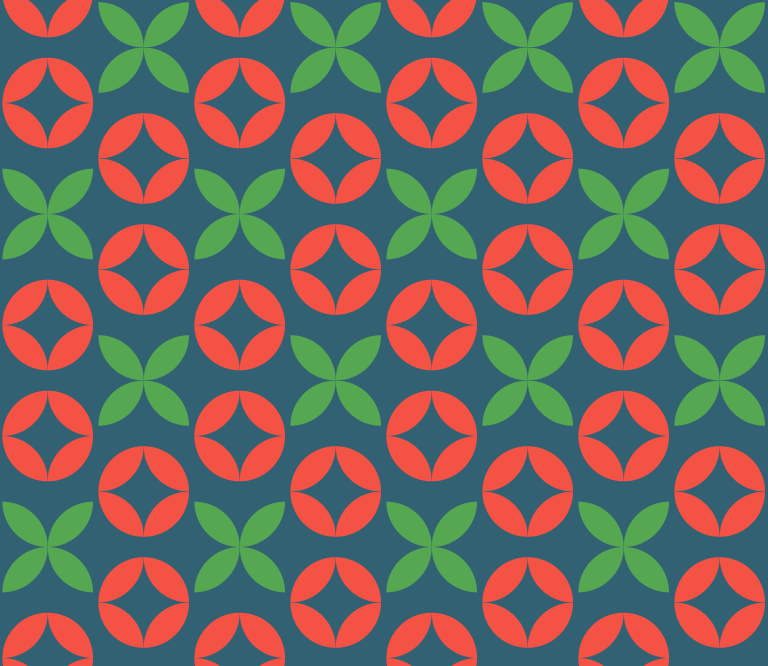
Write a Shadertoy shader that draws this pattern.

```glsl
const vec2 GRID = vec2(8.0, 6.0);       // columns and motifs per column
const float RADIUS = 0.472;             // in column widths
const float CENTRE_X = 0.497;           // motif centre inside its column
const float FIRST_ROW = 0.072;          // height of the lowest row centre, in rows
const float FLOWER_ROW = 1.0;           // row of the first flower in even columns
const float FLOWER_PERIOD = 3.0;        // rows from one flower to the next
const float COLUMN_SHIFT = 1.5;         // rise of odd columns, in rows
const vec3 BACKGROUND = vec3(0.196, 0.38, 0.45);
const vec3 RING_COLOUR = vec3(0.953, 0.322, 0.267);
const vec3 FLOWER_COLOUR = vec3(0.333, 0.655, 0.318);

// Overlap of two discs of the same radius
float lens(vec2 p, vec2 a, vec2 b) {
    return max(length(p - a), length(p - b)) - RADIUS;
}

// Disc with a concave four-pointed star cut out
float starRing(vec2 p) {
    return lens(abs(p), vec2(0.0), vec2(RADIUS));
}

// Four diagonal petals meeting at the centre
float flower(vec2 p) {
    return lens(abs(p), vec2(RADIUS, 0.0), vec2(0.0, RADIUS));
}

void mainImage(out vec4 fragColor, in vec2 fragCoord) {
    vec2 grid = fragCoord / iResolution.xy * GRID;
    float pixel = GRID.x / iResolution.x;
    float rowHeight = iResolution.y * pixel / GRID.y;

    // Nearest motif, with odd columns raised by half a period
    float column = floor(grid.x);
    float rise = FIRST_ROW + FLOWER_ROW + COLUMN_SHIFT * mod(column, 2.0);
    float y = grid.y - rise;
    float row = floor(y + 0.5);
    vec2 p = vec2(grid.x - column - CENTRE_X, (y - row) * rowHeight);

    // Every third motif is a flower
    bool isFlower = mod(row, FLOWER_PERIOD) < 0.5;
    float dist = isFlower ? flower(p) : starRing(p);
    vec3 motifColour = isFlower ? FLOWER_COLOUR : RING_COLOUR;

    float coverage = clamp(0.5 - dist / pixel, 0.0, 1.0);
    fragColor = vec4(mix(BACKGROUND, motifColour, coverage), 1.0);
}
```
